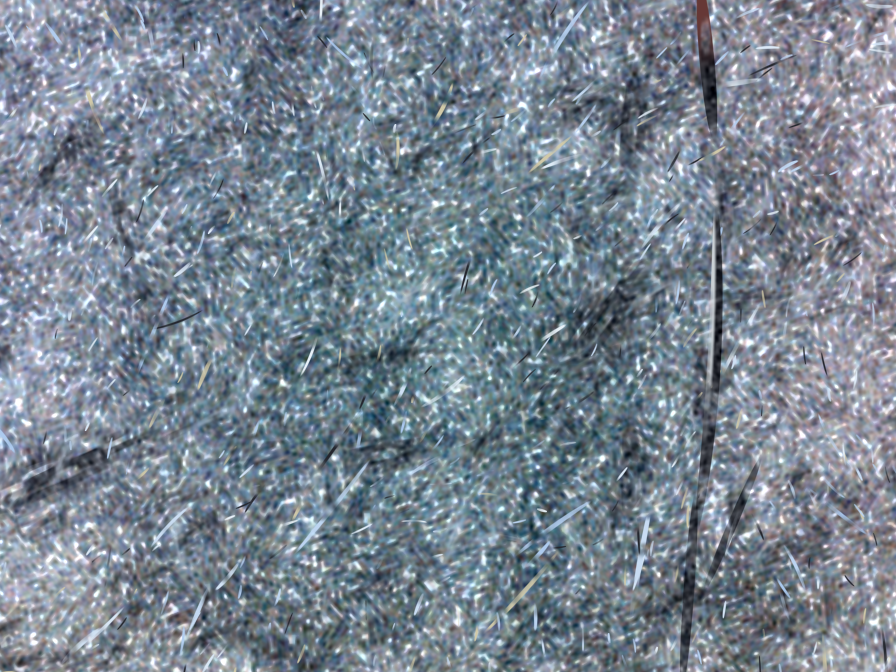
Give the GLSL for this texture, as a Shadertoy shader.

```glsl
// Matted blue-grey fibres under a microscope: a soft colour backdrop, speckled
// grain, scattered dark smudges and bright glints made of parallel streaks,
// soft glossy strands, and a few long dark hairs on the right.

const vec3 TEAL = vec3(0.41, 0.51, 0.55), LAVENDER = vec3(0.50, 0.52, 0.60);
const vec3 MAUVE = vec3(0.52, 0.49, 0.54), GREY = vec3(0.50, 0.51, 0.53);
const vec3 SHADOW = vec3(0.14, 0.15, 0.18), SILVER = vec3(0.93, 0.96, 0.98);
const vec3 ICE = vec3(0.66, 0.78, 0.93), STRAW = vec3(0.82, 0.79, 0.66);
const vec3 RUST = vec3(0.40, 0.22, 0.21);
const vec2 GRAIN_SCALE = vec2(105.0, 175.0); // along and across the grain
const float GRAIN_LIGHT = 0.40, GRAIN_CHROMA = 0.20, MOTTLE = 0.20;
const float MAIN_ANGLE = 1.0;

vec3 hash3(vec2 p) {
    vec3 q = fract(p.xyx * vec3(0.1031, 0.1030, 0.0973));
    q += dot(q, q.yxz + 33.33);
    return fract((q.xxy + q.yzz) * q.zyx);
}

vec3 noise3(vec2 p) {
    vec2 i = floor(p), f = fract(p);
    f = f * f * (3.0 - 2.0 * f);
    return mix(mix(hash3(i), hash3(i + vec2(1, 0)), f.x),
               mix(hash3(i + vec2(0, 1)), hash3(i + vec2(1, 1)), f.x), f.y);
}

// Coordinates along (x) and across (y) a direction
vec2 align(vec2 p, float angle) {
    float c = cos(angle), s = sin(angle);
    return vec2(c * p.x + s * p.y, c * p.y - s * p.x);
}

// Stretched noise in four directions, each leading in its own patches
vec3 grain(vec2 p) {
    vec3 sum = vec3(0.0);
    float power = 0.0;
    for (float k = 0.0; k < 4.0; k++) {
        float w = 0.04 + pow(noise3(p * 22.0 + k * 17.0).x, 2.0);
        vec2 q = align(p, 0.35 + 0.65 * k) * GRAIN_SCALE;
        sum += w * (noise3(q + 300.0 + k * 31.0) - 0.5);
        power += w * w;
    }
    return sum / sqrt(power);
}

// Soft tapered strand: coverage, place along (-1 to 1), offset across
vec3 strand(vec2 p, float angle, float reach, float width, float bend) {
    vec2 q = align(p, angle);
    float t = q.x / reach, taper = max(1.0 - t * t, 0.0);
    float across = q.y - bend * taper, w = width * sqrt(taper);
    float soft = max(0.0012, 0.7 / iResolution.y);
    float cover = 1.0 - smoothstep(w - soft, w + soft, abs(across));
    return vec3(cover * smoothstep(0.0, 0.4, taper), t, across / width);
}

// Patch broken into streaks along its own direction
float streaks(vec2 p, float angle, float reach, float width) {
    vec2 q = align(p, angle), e = q / vec2(reach, width);
    float lines = noise3(q * vec2(24.0, 120.0) + 90.0).x;
    return exp(-1.6 * dot(e, e)) * smoothstep(0.2, 0.7, lines);
}

// One strand per cell, neighbours sharing a rough direction
vec3 addStrands(vec3 col, vec2 p, float cells, float width, float seed) {
    for (int k = 0; k < 9; k++) {
        vec2 cell = floor(p * cells) + vec2(k % 3, k / 3) - 1.0;
        vec3 a = hash3(cell + seed), b = hash3(cell + seed + 57.0);
        vec2 centre = (cell + a.xy) / cells;
        float lean = 2.2 * noise3(centre * 4.0 + 40.0).x + 0.9 * b.x - 1.55;
        float reach = mix(0.25, 0.7, b.y) / cells;
        vec3 s = strand(p - centre, MAIN_ANGLE + lean, reach,
                        width * mix(0.6, 1.3, b.z), 0.2 * (a.x - 0.5) * reach);
        vec3 tint = mix(mix(SILVER, ICE, b.x), STRAW, step(0.8, a.y));
        tint = mix(tint, SHADOW, step(b.z, 0.25));
        float gloss = smoothstep(0.15, 0.8, noise3(p * 55.0 + seed).y);
        col = mix(col, tint, s.x * gloss * step(a.z, 0.22));
    }
    return col;
}

// One streaked patch in about a third of the cells
float patches(vec2 p, float cells, float slim, float seed) {
    float cover = 0.0;
    for (int k = 0; k < 9; k++) {
        vec2 cell = floor(p * cells) + vec2(k % 3, k / 3) - 1.0;
        vec3 a = hash3(cell + seed), b = hash3(cell + seed + 23.0);
        float reach = mix(0.25, 0.55, b.x) / cells;
        float s = streaks(p - (cell + a.xy) / cells, MAIN_ANGLE + 2.0 * b.y - 1.0,
                          reach, reach * slim * mix(0.5, 1.5, b.z));
        cover = max(cover, s * step(a.z, 0.33));
    }
    return cover;
}

vec3 backdrop(vec2 uv) {
    vec3 col = mix(LAVENDER, MAUVE, smoothstep(0.5, 1.0, uv.x));
    col = mix(col, GREY, 0.8 * smoothstep(0.4, 0.0, uv.y));
    vec2 d = (uv - vec2(0.5, 0.48)) / vec2(0.36, 0.5);
    float rim = smoothstep(0.25, 0.0, uv.x) + smoothstep(0.85, 1.0, uv.x);
    return mix(col, TEAL, exp(-dot(d, d))) + 0.09 * rim;
}

void mainImage(out vec4 fragColor, in vec2 fragCoord) {
    vec2 p = fragCoord / iResolution.y;
    vec3 g = grain(p), dim = SHADOW + 0.3 * g.x;

    // Backdrop, mottling and grain
    float mottle = noise3(p * 9.0).x - 0.9;
    mottle += 0.8 * noise3(align(p, MAIN_ANGLE) * vec2(16.0, 38.0)).y;
    vec3 col = backdrop(fragCoord / iResolution.xy) + MOTTLE * mottle;
    col += GRAIN_LIGHT * g.x + 0.7 * max(g.x - 0.2, 0.0);
    col += GRAIN_CHROMA * (g.y * vec3(0.6, 0.05, -0.65) + g.z * vec3(-0.35, 0.3, 0.0));

    // Dark smudges, scattered and in the main clumps
    float dark = max(patches(p, 6.0, 0.35, 11.0), patches(p, 15.0, 0.4, 71.0));
    dark = max(dark, streaks(p - vec2(0.10, 0.30), 0.42, 0.24, 0.05));
    dark = max(dark, streaks(p - vec2(0.56, 0.465), 0.2, 0.08, 0.016));
    dark = max(dark, streaks(p - vec2(0.90, 0.53), 0.95, 0.13, 0.06));
    col = mix(col, dim, 0.8 * dark);

    // Bright glints, then strands from short to long
    float glint = max(patches(p, 12.0, 0.2, 37.0), patches(p, 24.0, 0.25, 151.0));
    col = mix(col, mix(SILVER, ICE, noise3(p * 40.0).z), 0.7 * glint);
    for (float k = 0.0; k < 3.0; k++)
        col = addStrands(col, p, 34.0 * exp2(-1.15 * k), 0.0016 + 0.0008 * k, 5.0 + 104.0 * k);

    // Long worn hairs on the right, the main one lit on its left
    float wear = mix(0.45, 1.0, smoothstep(0.2, 0.6, noise3(p * vec2(60.0, 18.0)).x));
    vec3 hair = strand(p - vec2(1.05, 0.45), 1.51, 0.25, 0.010, -0.012);
    float lit = smoothstep(-0.1, 0.5, hair.z) * smoothstep(-0.6, 0.1, hair.y);
    col = mix(col, mix(dim, SILVER * 0.85, lit), wear * hair.x);
    hair = strand(p - vec2(1.052, 0.91), 1.66, 0.12, 0.011, 0.0);
    col = mix(col, mix(dim, RUST, smoothstep(-0.2, 0.5, hair.y)), wear * hair.x);
    float thin = max(strand(p - vec2(1.09, 0.22), 1.17, 0.11, 0.007, 0.0).x,
                     strand(p - vec2(1.025, 0.12), 1.5, 0.15, 0.008, 0.0).x);
    col = mix(col, dim, 0.85 * wear * thin);

    fragColor = vec4(clamp(col, 0.0, 1.0), 1.0);
}
```
